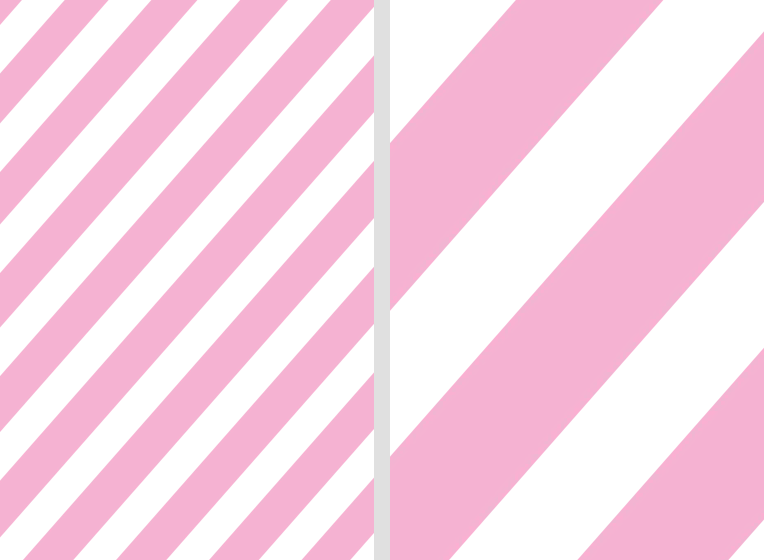
Left: the whole. Right: its middle third, enlarged.
Give the GLSL for this pattern, as a WebGL 1 fragment shader.

```glsl
precision highp float;
// Pink diagonal stripes on white, rising to the right.
// A loop lays ten bands along one slanted axis: the white gaps are constant,
// the pink widths swell gently, and their rims carry a faint colour grain.

uniform vec2 u_resolution;

float hash(vec2 p) {
  return fract(sin(dot(p, vec2(12.99, 78.23))) * 43758.5);
}

// Signed distance to the nearest stripe, negative inside.
// "across" runs down the left side, in canvas heights.
float stripes(float across) {
  float nearest = 1.0;
  float start = -0.0391;
  for (int i = 0; i < 11; i++) {
    float k = float(i) - 6.3;
    float width = 0.1023 - 0.00047 * k * k;
    nearest = min(nearest, abs(across - start - 0.5 * width) - 0.5 * width);
    start += width + 0.0868;
  }
  return nearest;
}

void main() {
  vec2 p = gl_FragCoord.xy / u_resolution.y;
  float pixel = 1.0 / u_resolution.y;

  // Slanted axis, rescaled so distances are perpendicular to the stripes
  float slope = 1.137;
  float across = 1.0 - p.y + slope * p.x;
  float d = stripes(across) / length(vec2(1.0, slope));

  // Faint grain along the inside of each edge
  float grain = hash(floor(p * 512.0)) - 0.5;
  float rim = smoothstep(-0.006, -0.002, d);
  vec3 pink = vec3(0.962, 0.7, 0.822) + rim * grain * vec3(0.05, -0.025, 0.0);

  float cover = 1.0 - smoothstep(-0.7 * pixel, 0.7 * pixel, d);
  gl_FragColor = vec4(mix(vec3(1.0), pink, cover), 1.0);
}
```
